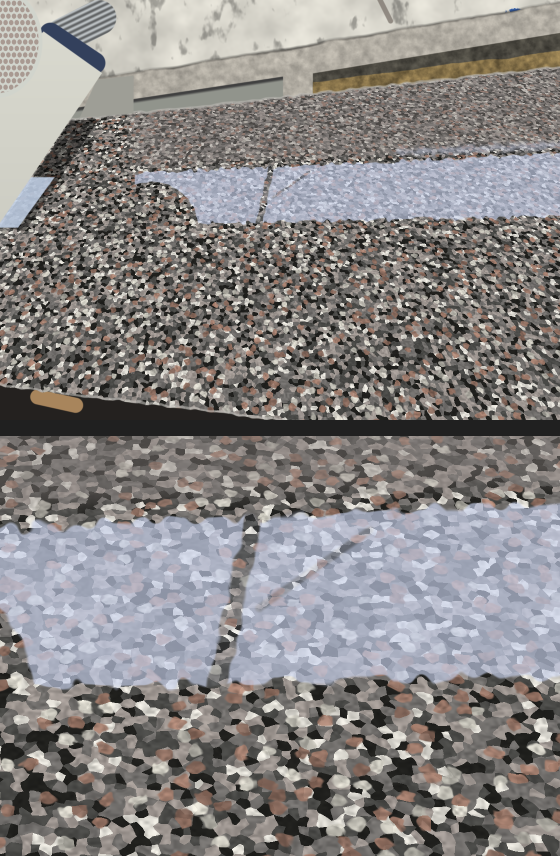
Top: the whole. Bottom: its middle third, enlarged.
Write a WebGL 2 fragment shader that draws this texture.

```glsl
#version 300 es
precision highp float;
// A polished speckled granite slab lying in a yard, with sky mirrored in it.
// Grains are jittered cells on a foreshortened plane; the wall, machine and
// reflections are masks from half planes, capsules and ellipses over noise.
uniform vec2 u_resolution;
out vec4 fragColor;

vec3 hash3(vec2 p) {
  vec3 q = fract(p.xyx * vec3(0.1031, 0.1030, 0.0973));
  q += dot(q, q.yxz + 33.33);
  return fract((q.xxy + q.yzz) * q.zyx);
}

float noise(vec2 p) {
  vec2 i = floor(p), f = fract(p);
  f = f * f * (3.0 - 2.0 * f);
  return mix(mix(hash3(i).x, hash3(i + vec2(1, 0)).x, f.x),
             mix(hash3(i + vec2(0, 1)).x, hash3(i + vec2(1, 1)).x, f.x), f.y);
}

float fbm(vec2 p) {
  float sum = 0.0, amp = 0.5;
  for (int i = 0; i < 4; i++) {
    sum += amp * noise(p);
    p = mat2(1.6, 1.2, -1.2, 1.6) * p + 7.3;
    amp *= 0.5;
  }
  return sum;
}

float fill(float d) { return smoothstep(-0.0015, 0.0015, d); }

// Signed distance to a line, positive on the left of a to b.
float side(vec2 p, vec2 a, vec2 b) {
  vec2 e = normalize(b - a);
  return e.x * (p.y - a.y) - e.y * (p.x - a.x);
}

// Convex quad with corners in counter-clockwise order.
float quad(vec2 p, vec2 a, vec2 b, vec2 c, vec2 d) {
  return fill(min(min(side(p, a, b), side(p, b, c)), min(side(p, c, d), side(p, d, a))));
}

float segment(vec2 p, vec2 a, vec2 b) {
  vec2 e = b - a;
  return length(p - a - e * clamp(dot(p - a, e) / dot(e, e), 0.0, 1.0));
}

// Nearest jittered cell: xyz is its random triple, w the distance.
vec4 cell(vec2 p) {
  vec4 best = vec4(9.0);
  for (int k = 0; k < 9; k++) {
    vec2 id = floor(p) + vec2(k % 3 - 1, k / 3 - 1);
    vec3 h = hash3(id + 200.0);
    float d = length(id + 0.1 + 0.8 * h.xy - p);
    if (d < best.w) best = vec4(hash3(id + 517.0), d);
  }
  return best;
}

vec3 granite(vec2 p) {
  float depth = 1.6 - p.y;
  vec2 q = vec2((p.x - 0.7 + 0.1 * p.y) / depth, 1.6 / depth);
  q += 0.003 * vec2(noise(q * 160.0), noise(q * 160.0 + 40.0));
  vec4 fine = cell(q * 135.0);
  vec3 col = vec3(0.12, 0.12, 0.11);
  col = mix(col, vec3(0.28, 0.28, 0.27), step(0.17, fine.x));
  col = mix(col, vec3(0.43, 0.42, 0.41), step(0.40, fine.x));
  col = mix(col, vec3(0.60, 0.57, 0.55), step(0.67, fine.x));
  col = mix(col, vec3(0.84, 0.83, 0.80), step(0.91, fine.x));
  // Larger feldspar crystals, pink or pale.
  vec4 big = cell(q * 78.0 + 31.0);
  vec3 crystal = mix(vec3(0.58, 0.44, 0.38), vec3(0.76, 0.75, 0.71), step(0.6, big.y));
  float blob = smoothstep(0.5, 0.36, big.w + 0.25 * (noise(q * 260.0) - 0.5));
  col = mix(col, crystal * (0.85 + 0.3 * big.z), 0.88 * blob * step(big.x, 0.3));
  return col * (0.87 + 0.3 * noise(q * 330.0));
}

vec3 slab(vec2 p) {
  vec3 col = granite(p);
  float rag = 0.012 * (noise(p * 95.0) - 0.5);
  float skyTop = 0.572 + 0.047 * p.x;
  // Wall haze, then the sky band with its round cutout and dark bars.
  float haze = smoothstep(0.0, 0.03, p.y - skyTop) * smoothstep(0.27, 0.36, p.x);
  col = mix(col, vec3(0.54, 0.51, 0.50), 0.42 * haze);
  float sky = fill(p.y - 0.459 - 0.019 * p.x + rag) * fill(skyTop - p.y + rag);
  sky *= fill(p.x - 0.321) * fill(length(p - vec2(0.36, 0.455)) - 0.112 + 0.4 * rag);
  sky *= 1.0 - 0.85 * fill(0.007 - segment(p, vec2(0.646, 0.6), vec2(0.616, 0.465)) + 0.4 * rag);
  sky *= 1.0 - 0.4 * fill(0.003 - segment(p, vec2(0.738, 0.592), vec2(0.65, 0.53)));
  float streak = smoothstep(0.016, 0.0, segment(p, vec2(0.95, 0.637), vec2(1.36, 0.656)) + rag);
  col = mix(col, vec3(0.79, 0.83, 0.94), max(0.65 * sky, 0.4 * streak));
  // Machine shadow and the bright gap beside it.
  col *= 1.0 - 0.5 * quad(p, vec2(0, 0.46), vec2(0.06, 0.45), vec2(0.235, 0.715), vec2(0.17, 0.715));
  float gap = quad(p, vec2(-0.02, 0.458), vec2(0.043, 0.458), vec2(0.13, 0.578), vec2(0.05, 0.578));
  return mix(col, vec3(0.78, 0.84, 0.93), 0.85 * gap);
}

vec3 yard(vec2 p) {
  float stain = fbm(p * 14.0), grit = fbm(p * 70.0);
  vec3 col = vec3(0.87, 0.86, 0.82) * (0.84 + 0.3 * stain);
  col *= 1.0 - 0.3 * smoothstep(0.58, 0.72, fbm(p * vec2(30, 18) + 9.0));
  col = mix(col, vec3(0.5, 0.47, 0.44), 0.8 * fill(0.006 - segment(p, vec2(0.9, 1.01), vec2(0.93, 0.95))));
  col = mix(col, vec3(0.22, 0.38, 0.66), fill(0.016 - length((p - vec2(1.23, 0.974)) * vec2(0.45, 1)) - 0.02 * grit));
  // Ledge, basin, dark recess and earth.
  float edge = p.y - 0.772 - 0.165 * p.x + 0.014 * (stain - 0.5);
  col = mix(vec3(0.70, 0.68, 0.64) * (0.8 + 0.4 * grit), col, fill(edge));
  col *= 1.0 - 0.4 * smoothstep(0.006, 0.0, abs(edge)) * stain * 1.6;
  float basin = 0.716 + 0.151 * p.x - p.y;
  float left = fill(0.674 - p.x), right = fill(p.x - 0.745);
  col = mix(col, mix(vec3(0.25), vec3(0.57, 0.58, 0.55), smoothstep(0.004, 0.012, basin)), fill(basin) * left);
  col = mix(col, vec3(0.28, 0.27, 0.24) * (0.6 + 0.9 * grit), fill(0.703 + 0.164 * p.x - p.y) * right);
  return mix(col, vec3(0.53, 0.45, 0.29) * (0.55 + 0.9 * grit), fill(0.704 + 0.128 * p.x - p.y + 0.01 * stain) * right);
}

vec3 machine(vec3 col, vec2 p) {
  col = mix(col, vec3(0.62, 0.62, 0.59), quad(p, vec2(0.19, 0.72), vec2(0.318, 0.73), vec2(0.318, 0.82), vec2(0.23, 0.81)));
  float fins = 0.75 + 0.25 * sin(dot(p, vec2(-0.43, 0.9)) * 520.0);
  col = mix(col, vec3(0.74, 0.76, 0.77) * fins, fill(0.042 - segment(p, vec2(0.15, 0.915), vec2(0.235, 0.958))));
  col = mix(col, vec3(0.2, 0.25, 0.36), fill(0.026 - segment(p, vec2(0.12, 0.92), vec2(0.225, 0.85))));
  float beam = quad(p, vec2(-0.02, 0.44), vec2(0.243, 0.826), vec2(0.104, 0.925), vec2(-0.05, 0.8));
  col = mix(col, vec3(0.84, 0.84, 0.80) * (0.9 + 0.12 * p.y), beam);
  // Round guard with a staggered mesh.
  float guard = 0.12 - length((p - vec2(-0.01, 0.9)) * vec2(1.08, 0.9));
  vec2 m = p * vec2(75, 65);
  m.x += 0.5 * mod(floor(m.y), 2.0);
  float hole = smoothstep(0.46, 0.34, length(fract(m) - 0.5));
  vec3 mesh = mix(vec3(0.82, 0.83, 0.80), vec3(0.66, 0.60, 0.57), hole * fill(guard - 0.01));
  return mix(col, mesh, fill(guard));
}

vec3 scene(vec2 p) {
  float chip = 0.006 * (noise(p * 60.0) - 0.5);
  float top = 0.696 + 0.108 * p.x - p.y + chip;
  float bottom = p.y - 0.083 + 0.123 * p.x + chip;
  vec3 col = mix(yard(p), slab(p), fill(top));
  col = mix(col, vec3(0.74, 0.73, 0.71), 0.6 * fill(0.003 - min(abs(top), abs(bottom))));
  vec3 under = mix(vec3(0.14, 0.13, 0.12), vec3(0.66, 0.52, 0.36), fill(0.018 - segment(p, vec2(0.09, 0.055), vec2(0.18, 0.035))));
  col = mix(under, col, fill(bottom + 0.003));
  return machine(col, p);
}

void main() {
  vec3 sum = vec3(0.0);
  for (int k = 0; k < 4; k++) {
    vec2 offset = vec2(k % 2, k / 2) * 0.5 - 0.25;
    sum += scene((gl_FragCoord.xy + offset) / u_resolution.y);
  }
  fragColor = vec4(sum * 0.25, 1.0);
}
```
